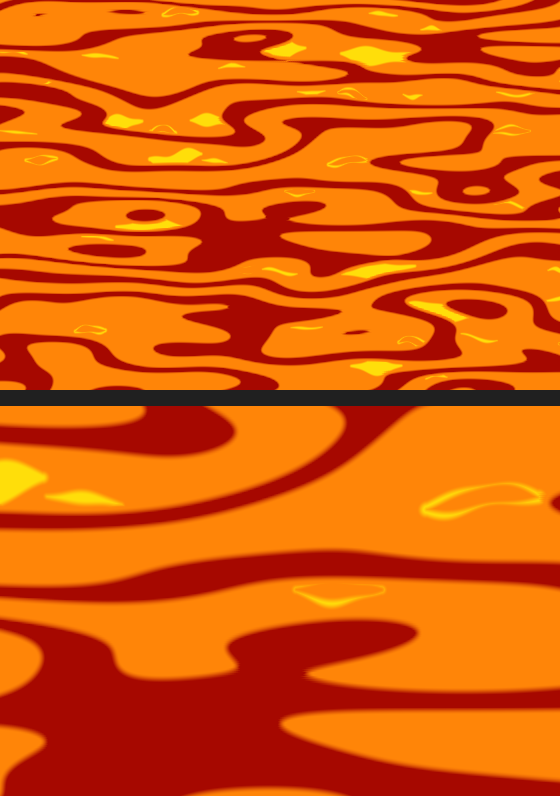
Top: the whole. Bottom: its middle third, enlarged.
A WebGL 2 fragment shader for this texture:

```glsl
#version 300 es
precision highp float;
// Flat molten lava: orange pools split by winding dark red crust bands.
// Bands are contours of a phase bent by layered sines; rounded yellow
// glints are scattered on a jittered grid and kept inside the pools.
uniform vec2 u_resolution;
out vec4 fragColor;

const vec3 CRUST  = vec3(0.65, 0.03, 0.00);
const vec3 MOLTEN = vec3(1.00, 0.52, 0.03);
const vec3 GLINT  = vec3(1.00, 0.87, 0.04);

const float BAND_RATE   = 46.0;            // phase per canvas height
const float PERSPECTIVE = 0.28;            // tighter bands towards the top
const vec2  STRETCH     = vec2(5.6, 18.0); // swirl frequency, flattened
const float SWIRL       = 2.6;             // phase shift of the first layer
const float SWIRL_DECAY = 0.54;
const float SWIRL_GROW  = 1.75;
const float CRUST_LEVEL = 0.33;            // higher gives less crust
const float LEVEL_DRIFT = 0.15;
const float EDGE        = 0.0034;          // half width of soft edges
const float EDGE_GLOW   = 0.65;            // below 1 brightens the edges
const vec2  GLINT_CELL  = vec2(0.17, 0.09);
const float POOL_SHARE  = 0.30;            // glints that are broad pools
const float RING_SHARE  = 0.22;            // glints that are hollow loops
const float RIM         = 0.007;           // orange margin around glints

vec3 hash3(vec2 cell) {
    vec3 h = fract(cell.xyx * vec3(0.1031, 0.1030, 0.0973));
    h += dot(h, h.yxz + 33.33);
    return fract((h.xxy + h.yzz) * h.zyx);
}

// Smooth irregular swirl from rotated, mutually bent sines
float swirl(vec2 p) {
    const mat2 TURN = mat2(0.62, 0.785, -0.785, 0.62);
    vec2 q = p * STRETCH + vec2(2.3, 5.1);
    float sum = 0.0, amp = SWIRL;
    for (int i = 0; i < 3; i++) {
        q = TURN * q + vec2(1.7, 4.1);
        vec2 bent = q + 1.4 * sin(q.yx * vec2(0.61, 0.53) + float(i));
        sum += amp * (sin(bent.x) + sin(bent.y));
        q *= SWIRL_GROW;
        amp *= SWIRL_DECAY;
    }
    return sum;
}

// Positive in molten pools, negative in crust
float heat(vec2 p) {
    p.y *= 1.0 + PERSPECTIVE * p.y;
    float drift = LEVEL_DRIFT * sin(p.x * 3.1 + 2.0 * sin(p.y * 5.0));
    return CRUST_LEVEL + drift - sin(BAND_RATE * p.y + swirl(p));
}

// Approximate distance to one bent glint with rounded ends
float glintShape(vec2 q, vec3 kind, vec3 form) {
    bool pool = kind.x < POOL_SHARE;
    bool ring = kind.x > 1.0 - RING_SHARE;
    float len = pool ? mix(0.05, 0.10, kind.y) : mix(0.02, 0.05, kind.y);
    float thick = pool ? mix(0.013, 0.022, kind.z)
                       : mix(0.0030, 0.0055, kind.z);
    if (ring) thick = 0.010;
    float along = clamp(q.x / len, -1.0, 1.0);
    q.y -= (form.x - 0.5) * 0.3 * q.x;
    q.y += 0.016 * (form.y - 0.4) * sin(along * 2.4 + form.z * 6.3);
    float wobble = 1.0 + (pool ? 0.35 : 0.2) * sin(along * 4.0 + form.y * 6.3);
    float beyond = max(abs(q.x) - len, 0.0);
    float d = length(vec2(beyond, q.y)) - thick * wobble * (1.0 - 0.75 * along * along);
    if (ring) d = abs(d) - 0.0012 - 0.0016 * sin(along * 3.0 + form.z * 6.3);
    return d;
}

// Nearest glint whose centre sits in a hot pool
float glints(vec2 p) {
    vec2 home = floor(p / GLINT_CELL);
    float nearest = 1.0;
    for (int y = -1; y <= 1; y++) {
        for (int x = -1; x <= 1; x++) {
            vec2 cell = home + vec2(x, y);
            vec3 kind = hash3(cell + 17.0);
            vec3 form = hash3(cell + 71.0);
            vec2 centre = (cell + 0.2 + 0.6 * hash3(cell + 43.0).xy) * GLINT_CELL;
            float cold = 1.0 - smoothstep(0.6, 0.9, heat(centre));
            float d = glintShape(p - centre, kind, form) + 0.03 * cold;
            nearest = min(nearest, d);
        }
    }
    return nearest;
}

void main() {
    vec2 p = gl_FragCoord.xy / u_resolution.y;
    float soft = max(EDGE, 0.7 / u_resolution.y);

    // Signed distance to the pool outline, in canvas heights
    float h = heat(p);
    float slope = length(vec2(dFdx(h), dFdy(h))) * u_resolution.y;
    float inside = h / max(slope, 2.0);

    // Flat layers: crust, molten rock, glints
    float molten = pow(smoothstep(-soft, soft, inside), EDGE_GLOW);
    vec3 colour = mix(CRUST, MOLTEN, molten);
    float glint = max(glints(p), RIM - inside);
    colour = mix(colour, GLINT, 1.0 - smoothstep(-soft, soft, glint));
    fragColor = vec4(colour, 1.0);
}
```
